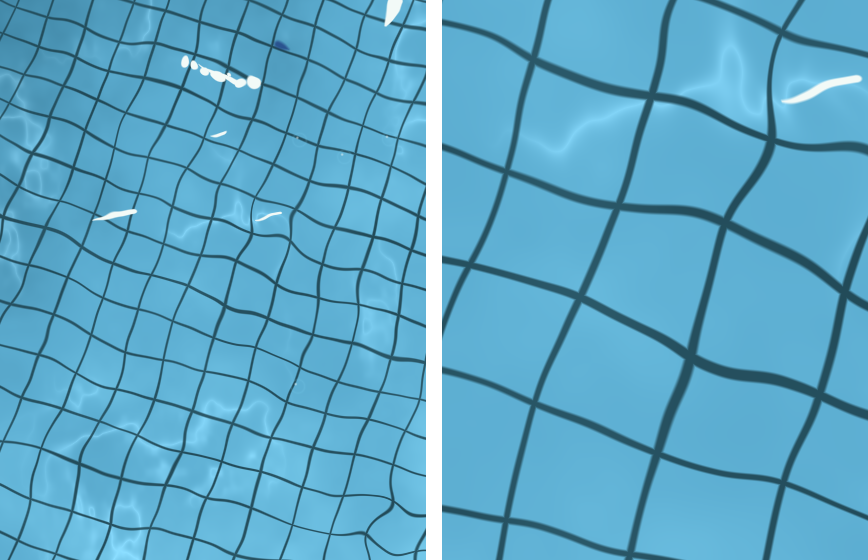
Left: the whole. Right: its middle third, enlarged.
A WebGL 1 fragment shader for this texture:

```glsl
precision highp float;
uniform vec2 u_resolution;

// Lengths are fractions of the canvas height, y runs downward
const vec3 DEEP = vec3(0.24, 0.51, 0.63);
const vec3 WATER = vec3(0.36, 0.68, 0.82);
const vec3 LIGHT = vec3(0.47, 0.80, 0.93);
const vec3 GROUT = vec3(0.12, 0.27, 0.32);
const vec3 GLARE = vec3(0.95, 0.98, 0.97);
const vec3 DEBRIS = vec3(0.10, 0.20, 0.48);
const float LINE_HALF_WIDTH = 0.0022;
const float LINE_BLUR = 0.0008;
const float SWELL = 0.024;
const float RIPPLE = 0.007;
const float COLUMN_ORIGIN = 0.445;
const float COLUMN_LEAN = 0.352;
const float COLUMN_STEP = 0.0703;
const float COLUMN_SPREAD = 0.0117;
const float ROW_ORIGIN = 0.0026;
const float ROW_STEP = 0.0573;
const float ROW_GROWTH = 0.00124;
const float HEAVY_ROW = 6.0;

float hash(vec2 p) {
  return fract(sin(dot(p, vec2(127.1, 311.7))) * 43758.55);
}

float noise(vec2 p) {
  vec2 i = floor(p), f = fract(p);
  f = f * f * f * (f * (f * 6.0 - 15.0) + 10.0);
  vec2 e = vec2(1.0, 0.0);
  return mix(mix(hash(i), hash(i + e.xy), f.x),
             mix(hash(i + e.yx), hash(i + e.xx), f.x), f.y);
}

vec2 noise2(vec2 p) {
  return vec2(noise(p), noise(p + 37.3)) - 0.5;
}

float fbm(vec2 p) {
  float sum = 0.0, gain = 0.5;
  for (int i = 0; i < 4; i++) {
    sum += gain * noise(p);
    p = p * 2.03 + 11.7;
    gain *= 0.5;
  }
  return sum;
}

// Rotates the surface around a local eddy
vec2 swirl(vec2 p, vec2 center, float radius, float angle) {
  vec2 d = p - center;
  float a = angle * exp(-dot(d, d) / (radius * radius));
  return center + mat2(cos(a), sin(a), -sin(a), cos(a)) * d;
}

float fill(float d, float blur) {
  return 1.0 - smoothstep(-blur, blur, d);
}

// Tapered streak from a to b
float streak(vec2 p, vec2 a, vec2 b, float radius) {
  vec2 ab = b - a;
  float t = clamp(dot(p - a, ab) / dot(ab, ab), 0.0, 1.0);
  return length(p - a - ab * t) - radius * (0.15 + t * (1.6 - 0.9 * t));
}

// Signed line distances: x for columns, y for rows
vec2 tileLines(vec2 p) {
  float columnStep = COLUMN_STEP + COLUMN_SPREAD * p.y;
  float column = (p.x - COLUMN_ORIGIN + COLUMN_LEAN * p.y) / columnStep;
  float slope = 0.27 + 0.09 * sin(3.14159 * p.y);
  float offset = p.y - slope * p.x - ROW_ORIGIN;
  float root = sqrt(max(ROW_STEP * ROW_STEP + 4.0 * ROW_GROWTH * offset, 0.0001));
  float row = (root - ROW_STEP) / (2.0 * ROW_GROWTH);
  float heavy = 1.0 - step(0.5, abs(row - HEAVY_ROW));
  vec2 d = abs(fract(vec2(column, row) + 0.5) - 0.5);
  d *= vec2(columnStep, root) * 0.94;
  float width = LINE_HALF_WIDTH * (0.75 + 0.5 * noise(p * 14.0));
  return d - width * vec2(1.0, 1.0 + 0.35 * heavy);
}

void main() {
  float pixel = 1.0 / u_resolution.y;
  vec2 p = vec2(gl_FragCoord.x, u_resolution.y - gl_FragCoord.y) * pixel;
  float soft = LINE_BLUR + 0.5 * pixel;

  // Refraction
  vec2 q = p + SWELL * noise2(p * 8.5 + 3.0) + RIPPLE * noise2(p * 21.0);
  q = swirl(q, vec2(0.49, 0.405), 0.045, 0.85);
  q = swirl(q, vec2(0.70, 0.945), 0.045, -0.9);

  // Water tone and drifting light
  float tone = 0.27 + 0.35 * p.y + 0.30 * p.x + 0.55 * (fbm(q * 6.0) - 0.47);
  vec3 color = mix(DEEP, WATER, smoothstep(0.0, 0.55, tone));
  color = mix(color, LIGHT, smoothstep(0.5, 1.0, tone));
  float crest = pow(1.0 - abs(2.0 * fbm(q * vec2(9.0, 6.0) + 5.0) - 0.95), 14.0);
  color += 0.13 * crest * smoothstep(0.35, 0.75, noise(p * 5.0 + 9.0));

  // Grout
  vec2 lines = tileLines(q);
  float grout = max(fill(lines.x, soft), fill(lines.y, soft));
  color = mix(color, GROUT, grout * (0.82 + 0.14 * noise(p * 12.0)));

  // Bubbles
  for (int i = 0; i < 4; i++) {
    float k = float(i);
    vec2 center = vec2(0.535 + 0.08 * k, 0.25 + 0.03 * sin(k * 1.6));
    if (i == 3) center = vec2(0.532, 0.69);
    float r = length(p - center);
    color = mix(color, LIGHT, 0.4 * fill(abs(r - 0.012), 0.002 + pixel));
    color = mix(color, GLARE, 0.5 * fill(length(p - center + 0.004) - 0.002, soft));
  }

  // Surface glare
  vec2 g = p + 0.012 * noise2(p * 40.0);
  float glare = streak(g, vec2(0.17, 0.396), vec2(0.235, 0.379), 0.006);
  glare = min(glare, streak(g, vec2(0.455, 0.393), vec2(0.495, 0.379), 0.004));
  glare = min(glare, streak(g, vec2(0.378, 0.247), vec2(0.402, 0.237), 0.004));
  glare = min(glare, streak(g, vec2(0.692, 0.045), vec2(0.710, 0.0), 0.014));
  glare = min(glare, streak(g, vec2(0.36, 0.113), vec2(0.43, 0.145), 0.006));
  for (int i = 0; i < 7; i++) {
    float k = float(i);
    vec2 spot = vec2(0.33 + 0.02 * k, 0.11 + 0.007 * k);
    spot.y += 0.035 * (hash(vec2(k, 4.0)) - 0.3) * step(3.0, k);
    glare = min(glare, length(g - spot) - 0.003 - 0.009 * hash(vec2(k, 8.0)));
  }
  color = mix(color, GLARE, fill(glare, soft));
  color = mix(color, DEBRIS, 0.7 * fill(streak(p, vec2(0.515, 0.088), vec2(0.496, 0.079), 0.007), 0.004));
  gl_FragColor = vec4(color, 1.0);
}
```
